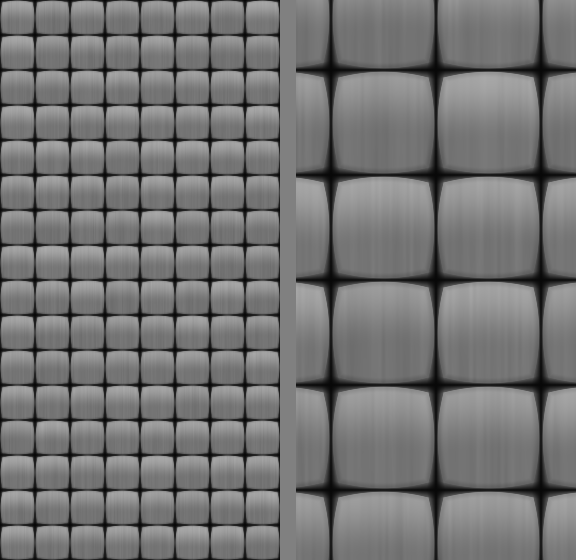
Left, the full canvas; right, a detail of the centre.
A WebGL 1 fragment shader for this pattern:

```glsl
precision highp float;
// Grid of bulging brushed-metal pillow tiles with dark star-shaped gaps at the corners.

uniform vec2 u_resolution;

const vec2 GRID = vec2(8.0, 16.0);     // tiles across and down
const float LINE = 0.017;              // half width of the gap at mid side
const float SAG = 0.075;               // extra inset of the sides at the corners
const float FACE_LOW = 0.455;          // grey of the lower face
const float FACE_HIGH = 0.625;         // grey of the lit upper face
const float GAP_RIM = 0.37;            // grey where the gap meets the tile
const float GAP_CORE = 0.03;           // grey in the depth of the gap
const float RIM_SHADE = 0.07;          // darkening of the face near its rim
const float TILE_VARIATION = 0.035;    // brightness change of the light per tile
const float STREAK_COUNT = 30.0;       // brush streaks per tile
const float STREAK_STRENGTH = 0.035;

float hash(vec2 p) {
  vec3 v = fract(vec3(p.xyx) * vec3(0.1031, 0.1030, 0.0973));
  v += dot(v, v.yzx + 33.33);
  return fract((v.x + v.y) * v.z);
}

// Smooth value noise along x, offset by a seed
float noiseLine(float x, float seed) {
  float i = floor(x);
  float f = fract(x);
  return mix(hash(vec2(i, seed)), hash(vec2(i + 1.0, seed)), f * f * (3.0 - 2.0 * f));
}

// Fine vertical brushing that fades slowly along its length
float brushing(vec2 p, float seed) {
  float x = (p.x + 0.5) * STREAK_COUNT;
  float fine = noiseLine(x, seed) - 0.5;
  float broad = noiseLine(x * 0.3, seed + 7.0) - 0.5;
  float fade = 0.75 + 0.25 * sin(p.y * 6.0 + 6.283 * noiseLine(x, seed + 13.0));
  return (fine * fade + 0.6 * broad) * STREAK_STRENGTH;
}

// Light from above on the curved face
float faceShade(vec2 p, vec2 tile) {
  float seed = hash(tile + 3.0) * 91.0;
  float vary = hash(tile + 17.0) - 0.5;
  float bend = 0.2 * p.x * p.x;
  float light = smoothstep(-0.15, 0.46, p.y + bend + 0.06 * vary);
  float shade = mix(FACE_LOW, FACE_HIGH, light);
  shade += vary * TILE_VARIATION * (0.3 + light);
  return shade + brushing(p, seed);
}

void main() {
  vec2 cell = gl_FragCoord.xy / u_resolution * GRID;
  vec2 tile = mod(floor(cell), GRID);
  vec2 p = fract(cell) - 0.5;
  vec2 q = abs(p);
  float px = GRID.x / u_resolution.x;

  // Bowed sides: widest at the middle, drawn in towards the corners
  vec2 across = 2.0 * q.yx;
  vec2 edge = 0.5 - LINE - SAG * across * across;
  vec2 outside = q - edge;
  float dist = max(outside.x, outside.y);

  // Gap darkens from the tile rim to the cell border
  vec2 depth = clamp((outside + 0.5 * px) / (0.5 - edge + 0.5 * px), 0.0, 1.0);
  float sunk = 1.0 - (1.0 - depth.x) * (1.0 - depth.y);
  float gap = mix(GAP_RIM, GAP_CORE, sunk);

  // Face with a soft shaded rim
  float rim = smoothstep(-0.06, 0.0, dist);
  float face = faceShade(p, tile) - RIM_SHADE * rim;

  float grey = mix(face, gap, smoothstep(-0.5 * px, 0.5 * px, dist));
  gl_FragColor = vec4(vec3(grey), 1.0);
}
```
